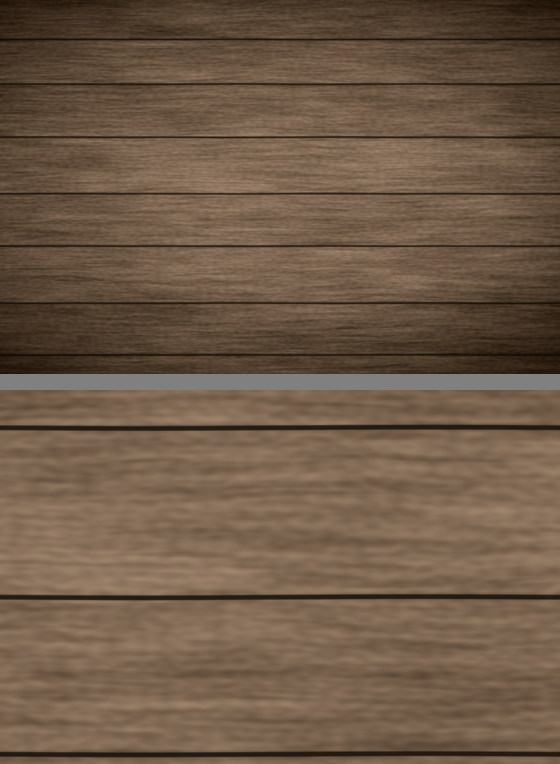
Top: the whole. Bottom: its middle third, enlarged.
Reproduce this texture procedurally as a Shadertoy shader.

```glsl
// Horizontal weathered brown wood boards with fine grain, thin dark seams and a vignette.

const vec3 DARK_WOOD = vec3(0.15, 0.10, 0.05);
const vec3 PALE_WOOD = vec3(0.58, 0.48, 0.39);
const vec3 SEAM_COLOR = vec3(0.09, 0.065, 0.04);
const int SEAM_COUNT = 7;
const float SEAM_HEIGHTS[SEAM_COUNT] = float[](0.051, 0.1895, 0.342, 0.482, 0.633, 0.775, 0.8945);
const float SEAM_HALF_WIDTH = 0.0021;

// Integer hash of a lattice cell, 0 to 1
float hash(vec2 cell) {
    uvec2 k = uvec2(ivec2(cell)) * uvec2(1597u, 3571u);
    uint n = (k.x ^ (k.y << 7)) * 74779u + k.y;
    n = (n ^ (n >> 15)) * 48271u;
    n = (n ^ (n >> 13)) * 69621u;
    return float((n ^ (n >> 16)) & 65535u) / 65535.0;
}

float cornerSlope(vec2 cell, vec2 offset) {
    float angle = 6.2832 * hash(cell);
    return dot(vec2(cos(angle), sin(angle)), offset);
}

// Gradient noise, about -0.7 to 0.7
float gradientNoise(vec2 p) {
    vec2 cell = floor(p), f = fract(p);
    vec2 u = f * f * f * (f * (f * 6.0 - 15.0) + 10.0);
    vec2 e = vec2(1.0, 0.0);
    float low = mix(cornerSlope(cell, f), cornerSlope(cell + e, f - e), u.x);
    float high = mix(cornerSlope(cell + e.yx, f - e.yx), cornerSlope(cell + 1.0, f - 1.0), u.x);
    return mix(low, high, u.y);
}

float fbm(vec2 p, int octaves) {
    float sum = 0.0, gain = 1.0;
    for (int i = 0; i < octaves; i++) {
        sum += gain * gradientNoise(p);
        p = p * 2.03 + 17.3;
        gain *= 0.55;
    }
    return sum;
}

// x: board index, y: signed distance to the nearest seam (positive above it)
vec2 locateBoard(float y) {
    float board = 0.0, nearest = 1.0;
    for (int i = 0; i < SEAM_COUNT; i++) {
        float d = y - SEAM_HEIGHTS[i];
        board += step(0.0, d);
        if (abs(d) < abs(nearest)) nearest = d;
    }
    return vec2(board, nearest);
}

// Brightness variation of one board, centred on zero
float woodGrain(vec2 p, float board) {
    vec2 q = p + vec2(board * 13.7, board * 5.3);
    q.y += 0.014 * gradientNoise(q * vec2(2.2, 6.0)) + 0.003 * gradientNoise(q * vec2(9.0, 20.0));

    float blotches = fbm(q * vec2(2.3, 12.0), 3);
    float streaks = fbm(q * vec2(3.5, 62.0), 3);
    float fibres = gradientNoise(q * vec2(13.0, 150.0) + 31.0);
    float pores = gradientNoise(q * vec2(65.0, 165.0) + 67.0);

    // Curved growth rings that surface in patches
    float ringPhase = q.y * 330.0 + 9.0 * gradientNoise(q * vec2(1.6, 9.0) + 5.0);
    float rings = sin(ringPhase + 2.0 * streaks);
    float ringPatch = smoothstep(-0.1, 0.4, gradientNoise(q * vec2(1.3, 8.0) + 41.0));

    // Sparse dark cracks along the fibres
    float cracks = smoothstep(0.22, 0.55, gradientNoise(q * vec2(7.0, 95.0) + 83.0));
    return 0.19 * blotches + 0.17 * streaks + 0.17 * fibres + 0.16 * pores
         + 0.055 * rings * ringPatch - 0.13 * cracks;
}

void mainImage(out vec4 fragColor, in vec2 fragCoord) {
    vec2 uv = fragCoord / iResolution.xy;
    vec2 p = fragCoord / iResolution.y;
    float pixel = 1.0 / iResolution.y;

    // Boards, with slightly wavering seams
    float waver = 0.0012 * gradientNoise(vec2(p.x * 4.0, floor(p.y * 3.0)));
    vec2 located = locateBoard(p.y + waver);
    float board = located.x, seamDistance = located.y;

    // Light falls off toward the borders
    vec2 fromCentre = 2.0 * uv - 1.0;
    vec2 falloff = fromCentre * fromCentre;
    float light = 0.89 - 0.40 * falloff.x - 0.54 * falloff.y;

    float boardTone = 0.07 * (hash(vec2(board, 9.0)) - 0.5);
    float grainStrength = mix(0.6, 1.0, smoothstep(0.0, 0.7, light));
    float tone = light + boardTone + grainStrength * woodGrain(p, board);

    // Worn pale lip above each seam, soft shade around it
    float wear = 0.5 + gradientNoise(vec2(p.x * 9.0, board * 3.7));
    tone += 0.10 * wear * smoothstep(0.002, 0.005, seamDistance)
          * (1.0 - smoothstep(0.006, 0.014, seamDistance));
    tone -= 0.20 * exp(-abs(seamDistance) / 0.004);
    vec3 color = mix(DARK_WOOD, PALE_WOOD, clamp(tone, -0.12, 1.15));

    // Dark gaps
    float gap = 1.0 - smoothstep(SEAM_HALF_WIDTH - pixel, SEAM_HALF_WIDTH + pixel, abs(seamDistance));
    vec3 gapColor = SEAM_COLOR * mix(0.6, 1.4, clamp(light, 0.0, 1.0));
    color = mix(color, gapColor, 0.92 * gap);

    fragColor = vec4(color, 1.0);
}
```
